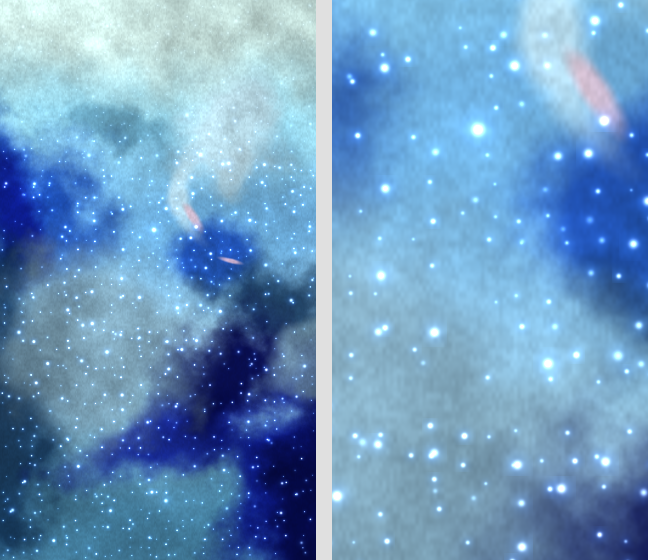
Left: the whole. Right: its middle third, enlarged.
A Shadertoy shader for this background:

```glsl
// Watercolour nebula: a pale-to-teal vertical wash overlaid with soft,
// noise-warped elliptical stains, thin glowing wisps and paper grain,
// then sprinkled with three grid layers of jittered stars.

const vec3 MINT  = vec3(0.80, 0.91, 0.89);
const vec3 AQUA  = vec3(0.57, 0.80, 0.87);
const vec3 SKY   = vec3(0.42, 0.67, 0.85);
const vec3 TEAL  = vec3(0.25, 0.47, 0.59);
const vec3 SLATE = vec3(0.50, 0.65, 0.73);
const vec3 GLOW  = vec3(0.80, 0.93, 0.98);
const vec3 COBALT = vec3(0.08, 0.27, 0.70);
const vec3 ULTRA = vec3(0.04, 0.09, 0.55);
const vec3 NAVY  = vec3(0.015, 0.03, 0.27);
const vec3 INK   = vec3(0.05, 0.17, 0.31);
const vec3 ROSE  = vec3(0.93, 0.76, 0.82);

const float WARP = 0.24;       // how far stain outlines wander
const float FRAY = 1.15;       // raggedness of stain edges
const float MOTTLE = 0.42;     // strength of cloudy pigment variation
const float GRAIN = 0.075;     // strength of paper tooth
const float STAR_GAIN = 1.05;

float hash(vec2 p) {
    vec3 q = fract(vec3(p.xyx) * 0.1031);
    q += dot(q, q.yzx + 33.33);
    return fract((q.x + q.y) * q.z);
}

float noise(vec2 p) {
    vec2 i = floor(p), f = fract(p);
    f = f * f * (3.0 - 2.0 * f);
    return mix(mix(hash(i), hash(i + vec2(1, 0)), f.x),
               mix(hash(i + vec2(0, 1)), hash(i + vec2(1, 1)), f.x), f.y);
}

float fbm(vec2 p) {
    float sum = 0.0, amp = 0.5;
    for (int i = 0; i < 6; i++) {
        sum += amp * noise(p);
        p = mat2(1.6, 1.2, -1.2, 1.6) * p + 17.3;
        amp *= 0.5;
    }
    return sum;
}

// Coverage of a soft tilted ellipse; fray is a signed edge disturbance.
float stain(vec2 p, vec2 centre, vec2 radius, float tilt, float fray) {
    float c = cos(tilt), s = sin(tilt);
    vec2 q = mat2(c, -s, s, c) * (p - centre);
    return 1.0 - smoothstep(0.45, 1.4, length(q / radius) + fray);
}

vec3 wash(float y) {
    vec3 col = mix(TEAL, SLATE, smoothstep(0.1, 0.7, y));
    col = mix(col, SKY, smoothstep(0.7, 1.05, y));
    col = mix(col, AQUA, smoothstep(1.1, 1.42, y));
    return mix(col, MINT, smoothstep(1.38, 1.7, y));
}

vec3 stars(vec2 p, float pixel) {
    vec3 light = vec3(0);
    for (int i = 0; i < 3; i++) {
        float layer = float(i);
        float cells = 9.0 + 13.0 * layer;
        vec2 id = floor(p * cells);
        vec2 seed = id + 71.0 * (layer + 1.0);
        vec2 jitter = 0.25 + 0.5 * vec2(hash(seed + 3.7), hash(seed + 9.1));
        float dist = length(p - (id + jitter) / cells);
        float power = hash(seed + 21.3);
        float radius = max(mix(0.0048, 0.0021, layer * 0.5) * (0.7 + 0.5 * power), 0.6 * pixel);
        float present = step(hash(seed + 5.9), 0.24 + 0.05 * layer);
        float core = exp(-dist * dist / (radius * radius));
        float halo = 0.2 * exp(-dist * dist / (radius * radius * 9.0));
        vec3 tint = mix(vec3(0.6, 0.85, 1.0), vec3(1), power);
        light += present * (0.3 + 0.7 * power) * (core * tint + halo * vec3(0.2, 0.5, 1.0));
    }
    return light * mix(1.0, 0.12, smoothstep(1.1, 1.5, p.y));
}

void mainImage(out vec4 fragColor, in vec2 fragCoord) {
    vec2 p = fragCoord / iResolution.x;
    p.y *= 1.7778 * iResolution.x / iResolution.y;

    // Shared distortion gives all stains one flowing texture.
    vec2 w = p + WARP * (vec2(fbm(p * 4.0 + 3.1), fbm(p * 4.0 + 41.7)) - 0.5);
    float cloud = fbm(w * 5.0 + 8.0) - 0.5;
    float fine = fbm(p * 11.0 + 60.0) - 0.5;
    float f = FRAY * (0.6 * cloud + 0.7 * fine);

    // Upper wash, teal bruises and the luminous opening
    vec3 col = wash(w.y);
    col = mix(col, TEAL, 0.55 * stain(w, vec2(0.34, 1.36), vec2(0.28, 0.09), -0.1, 1.6 * f));
    col = mix(col, GLOW, 0.85 * stain(w, vec2(0.70, 1.40), vec2(0.18, 0.16), 0.5, f));
    col = mix(col, COBALT, 0.9 * stain(w, vec2(0.05, 1.15), vec2(0.34, 0.23), -0.4, f));
    col = mix(col, ULTRA, 0.9 * stain(w, vec2(0.08, 1.08), vec2(0.10, 0.20), 0.0, f));

    // Dark middle and lower regions, with grey clouds between them
    col = mix(col, INK, 0.85 * stain(w, vec2(0.0, 0.78), vec2(0.13, 0.23), 0.0, f));
    col = mix(col, INK, 0.8 * stain(w, vec2(0.0, 0.30), vec2(0.17, 0.28), 0.0, f));
    col = mix(col, COBALT, 0.85 * stain(w, vec2(0.67, 0.98), vec2(0.13, 0.11), 0.4, f));
    col = mix(col, INK, 0.8 * stain(w, vec2(0.84, 0.82), vec2(0.25, 0.14), -0.2, f));
    col = mix(col, ULTRA, 0.85 * stain(w, vec2(0.60, 0.43), vec2(0.36, 0.11), 0.3, f));
    col = mix(col, NAVY, 0.97 * stain(w, vec2(0.73, 0.62), vec2(0.19, 0.22), -0.15, f));
    col = mix(col, ULTRA, 0.95 * stain(w, vec2(0.94, 0.22), vec2(0.24, 0.33), 0.0, f));
    col = mix(col, NAVY, 0.9 * stain(w, vec2(1.02, 0.18), vec2(0.17, 0.34), 0.0, f));
    col = mix(col, SLATE, 0.7 * stain(w, vec2(0.94, 0.64), vec2(0.13, 0.12), 0.0, 1.4 * f));
    col = mix(col, SLATE, 0.85 * stain(w, vec2(0.32, 0.70), vec2(0.28, 0.29), -0.3, f));

    // Curved wisps and a small warm ember
    float bend = 0.04 * cos(p.y * 14.0);
    col = mix(col, GLOW, 0.8 * stain(p, vec2(0.60 + bend, 1.15), vec2(0.035, 0.11), 0.25, f));
    col = mix(col, ROSE, 0.75 * stain(p, vec2(0.61, 1.09), vec2(0.015, 0.045), 0.6, f));
    col = mix(col, GLOW, 0.5 * stain(p, vec2(0.75, 1.25), vec2(0.04, 0.07), -0.5, f));
    col = mix(col, ROSE, 0.8 * stain(p, vec2(0.73, 0.95), vec2(0.035, 0.008), -0.25, f));

    // Pigment mottling, paper tooth and stars
    col *= 1.0 + MOTTLE * (cloud + 0.8 * fine);
    float tooth = noise(p * vec2(260.0, 150.0)) + noise(p * 110.0) - 1.0;
    col *= 1.0 + GRAIN * tooth;
    col += STAR_GAIN * stars(p, 1.0 / iResolution.x);
    fragColor = vec4(clamp(col, 0.0, 1.0), 1.0);
}
```
